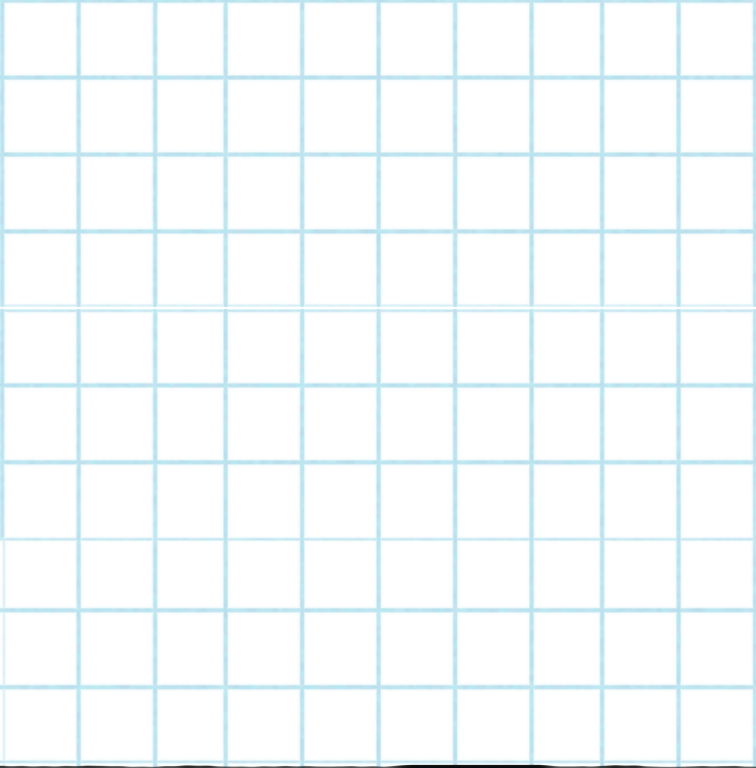
This pattern is drawn by a Shadertoy shader. Its source:

```glsl
// Pale blue graph paper: ten by ten uneven cells, a split rule and a dark lower edge
// Lengths are in canvas heights, measured from the top left.

const vec3 PAPER = vec3(1.0);
const vec3 INK_CYAN = vec3(0.72, 0.91, 0.945);
const vec3 INK_GREY = vec3(0.73, 0.86, 0.92);
const vec3 EDGE_DARK = vec3(0.04, 0.05, 0.05);
const int CELLS = 10;
const float FULL = 0.0029;   // half width of a normal rule
const float THIN = 0.0018;   // half width of a worn rule
const float SPLIT_Y = 0.4010;
const float WORN_Y = 0.7010;

float hash(vec2 p) {
    p = fract(p * vec2(0.1031, 0.1173));
    p += dot(p, p.yx + 33.33);
    return fract((p.x + p.y) * p.x * 37.0);
}

float valueNoise(vec2 p) {
    vec2 cell = floor(p), f = fract(p);
    f = f * f * (3.0 - 2.0 * f);
    vec2 e = vec2(0.0, 1.0);
    return mix(mix(hash(cell), hash(cell + e.yx), f.x),
               mix(hash(cell + e.xy), hash(cell + e.yy), f.x), f.y);
}

// Soft printed line with a faint bleed on both sides
float rule(float offset, float halfWidth, float pixel) {
    float d = abs(offset);
    float soft = max(0.0018, 0.7 * pixel);
    float core = 1.0 - smoothstep(halfWidth - soft, halfWidth + soft, d);
    float bleed = 1.0 - smoothstep(halfWidth, halfWidth + 0.005, d);
    return max(core, 0.13 * bleed);
}

// Columns 2 and 7 are narrower than the rest
float columnX(float i) {
    return 0.0028 + 0.0996 * i - 0.0078 * (step(2.5, i) + step(7.5, i));
}

// Rows 7 and 9 are shorter than the rest
float rowY(float i) {
    return 0.0008 + 0.1002 * i - 0.0078 * step(7.5, i) - 0.0030 * step(9.5, i);
}

float columnInk(vec2 p, float i, float pixel) {
    bool worn = i < 0.5 && p.y > WORN_Y;
    float x = worn ? 0.0052 : columnX(i);
    return rule(p.x - x, worn ? THIN : FULL, pixel) * (worn ? 0.5 : 1.0);
}

float rowInk(vec2 p, float i, float pixel) {
    if (i == 4.0) {
        float upper = 0.55 * rule(p.y - SPLIT_Y + 0.0030, THIN, pixel);
        float lower = 0.85 * rule(p.y - SPLIT_Y - 0.0036, THIN, pixel);
        return max(upper, lower);
    }
    bool worn = i == 7.0 || i == 10.0;
    return rule(p.y - rowY(i), worn ? THIN : FULL, pixel) * (worn ? 0.85 : 1.0);
}

float gridInk(vec2 p, float pixel) {
    float ink = 0.0;
    for (int n = 0; n <= CELLS; n++) {
        float i = float(n);
        ink = max(ink, max(columnInk(p, i, pixel), rowInk(p, i, pixel)));
    }
    // White gap that cuts through every column
    float soft = max(0.0010, 0.5 * pixel);
    float gap = 1.0 - smoothstep(0.0014 - soft, 0.0014 + soft, abs(p.y - SPLIT_Y));
    return ink * (1.0 - 0.95 * gap);
}

// Ragged dark strip along the bottom, heaviest right of centre
float edgeShade(vec2 p, float pixel) {
    float ragged = valueNoise(vec2(p.x * 16.0, 3.0)) * 0.7
                 + valueNoise(vec2(p.x * 70.0, 9.0)) * 0.3;
    float heavy = smoothstep(0.50, 0.54, p.x) - smoothstep(0.70, 0.73, p.x);
    float depth = mix(0.0012 + 0.0026 * ragged, 0.0040, heavy);
    float soft = max(0.0010, 0.5 * pixel);
    float strength = mix(0.55 + 0.4 * ragged, 1.0, heavy);
    return strength * (1.0 - smoothstep(depth - soft, depth + soft, 1.0 - p.y));
}

void mainImage(out vec4 fragColor, in vec2 fragCoord) {
    float pixel = 1.0 / iResolution.y;
    vec2 p = vec2(fragCoord.x, iResolution.y - fragCoord.y) * pixel;

    // Mottled ink
    float mottle = valueNoise(p * 170.0);
    float ink = gridInk(p, pixel) * mix(0.86, 1.04, valueNoise(p * 120.0 + 40.0));
    vec3 color = mix(PAPER, mix(INK_CYAN, INK_GREY, mottle), ink);

    color = mix(color, EDGE_DARK, edgeShade(p, pixel));
    fragColor = vec4(color, 1.0);
}
```
